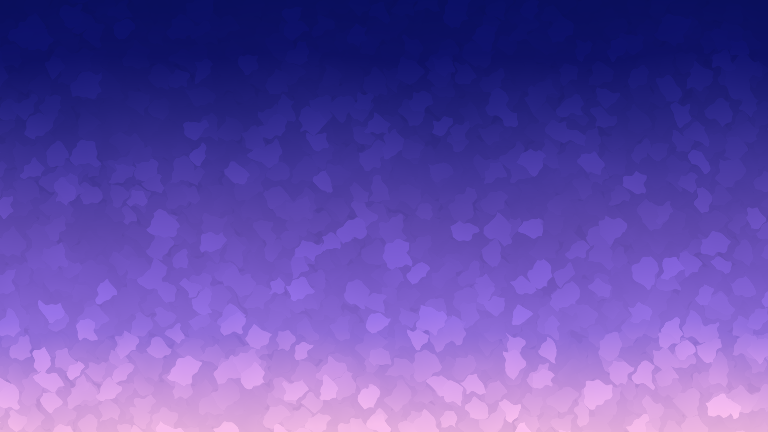
Write a WebGL 2 fragment shader that draws this background.

```glsl
#version 300 es
precision highp float;
// Twilight gradient from navy to pink, built of overlapping ragged shards.

#define SHARD_ROWS 21.0   // shards per canvas height
#define LAYERS 3          // sheets of shards laid over each other
#define SIDES 6           // straight edges per shard
#define RAGGED 0.08       // waviness of shard edges, in shard widths
#define HEIGHT_SHIFT 0.08 // how far a light shard borrows colour from below
#define GLOW 0.11         // brightness range between shards
#define MEAN_LIGHT 0.50   // shard lightness that leaves the gradient unchanged
#define RARITY 6.0        // higher values make bright shards rarer

uniform vec2 u_resolution;
out vec4 fragColor;

const float TAU = 6.2831853;

// Sky colours at equal steps from the bottom to the top
const vec3 SKY[9] = vec3[9](
  vec3(0.95, 0.73, 0.90), vec3(0.80, 0.59, 0.90), vec3(0.58, 0.44, 0.88),
  vec3(0.48, 0.36, 0.81), vec3(0.38, 0.29, 0.71), vec3(0.27, 0.22, 0.63),
  vec3(0.15, 0.14, 0.51), vec3(0.06, 0.07, 0.41), vec3(0.04, 0.06, 0.38));

vec3 skyColor(float height) {
  float t = clamp(height, 0.0, 1.0) * 8.0;
  int i = min(int(t), 7);
  return mix(SKY[i], SKY[i + 1], t - float(i));
}

vec3 hash3(vec2 p) {
  vec3 q = fract(p.xyx * vec3(0.1031, 0.1030, 0.0973));
  q += dot(q, q.yxz + 33.33);
  return fract((q.xxy + q.yzz) * q.zyx);
}

// Signed distance to an irregular convex polygon
float shardDistance(vec2 p, vec3 seed) {
  float d = -1.0;
  for (int k = 0; k < SIDES; k++) {
    float fk = float(k);
    float wobble = fract(seed.x * 17.0 + fk * (0.37 + seed.y));
    float angle = TAU * (fk + 0.6 * wobble) / float(SIDES) + TAU * seed.z;
    float radius = mix(0.34, 0.70, fract(wobble * 7.3 + seed.y));
    d = max(d, dot(p, vec2(cos(angle), sin(angle))) - radius);
  }
  return d;
}

// Lightest shard covering a point in one jittered grid
float shardLight(vec2 p, vec2 offset, float softness) {
  vec2 cell = floor(p);
  float light = 0.0;
  for (int y = -1; y <= 1; y++) {
    for (int x = -1; x <= 1; x++) {
      vec2 id = cell + vec2(x, y);
      vec3 seed = hash3(id + offset);
      vec3 trait = hash3(id + offset + 91.7);
      vec2 center = id + 0.5 + 0.6 * (seed.xy - 0.5);
      float cover = 1.0 - smoothstep(-softness, softness, shardDistance(p - center, trait));
      // Most shards are dim, few are bright; each is slightly shaded across
      float tone = 0.15 + 0.70 * pow(seed.z, RARITY) + 0.20 * dot(p - center, trait.xy - 0.5);
      light = max(light, tone * cover);
    }
  }
  return light;
}

void main() {
  vec2 uv = gl_FragCoord.xy / u_resolution.y;
  vec2 p = uv * SHARD_ROWS;
  float softness = 0.65 * SHARD_ROWS / u_resolution.y;

  // Layered sines bend the straight shard edges
  p += RAGGED * (sin(p.yx * 5.3 + vec2(0.0, 1.7)) + 0.5 * sin(p.yx * 11.9 + p * 4.1));

  // Overlapping sheets, each turned and scaled; the lightest shard wins
  float light = 0.0;
  for (int i = 0; i < LAYERS; i++) {
    float fi = float(i);
    float turn = 0.9 * fi;
    mat2 rotation = mat2(cos(turn), sin(turn), -sin(turn), cos(turn));
    vec2 offset = vec2(37.0, 61.0) * (fi + 1.0);
    light = max(light, shardLight(rotation * p * (0.85 + 0.15 * fi) + 40.0, offset, softness));
  }
  float relief = light - MEAN_LIGHT;

  // Shade the gradient, with slow tonal drift and a calmer top
  float drift = 0.006 * (sin(uv.x * 6.1 + 1.0) + sin(uv.x * 13.7 + uv.y * 9.0));
  float calm = 1.0 - 0.65 * smoothstep(0.45, 0.85, uv.y);
  vec3 color = skyColor(uv.y + drift - HEIGHT_SHIFT * calm * relief);
  color *= 1.0 + GLOW * relief * vec3(1.0, 1.0, 1.3);
  fragColor = vec4(clamp(color, 0.0, 1.0), 1.0);
}
```
